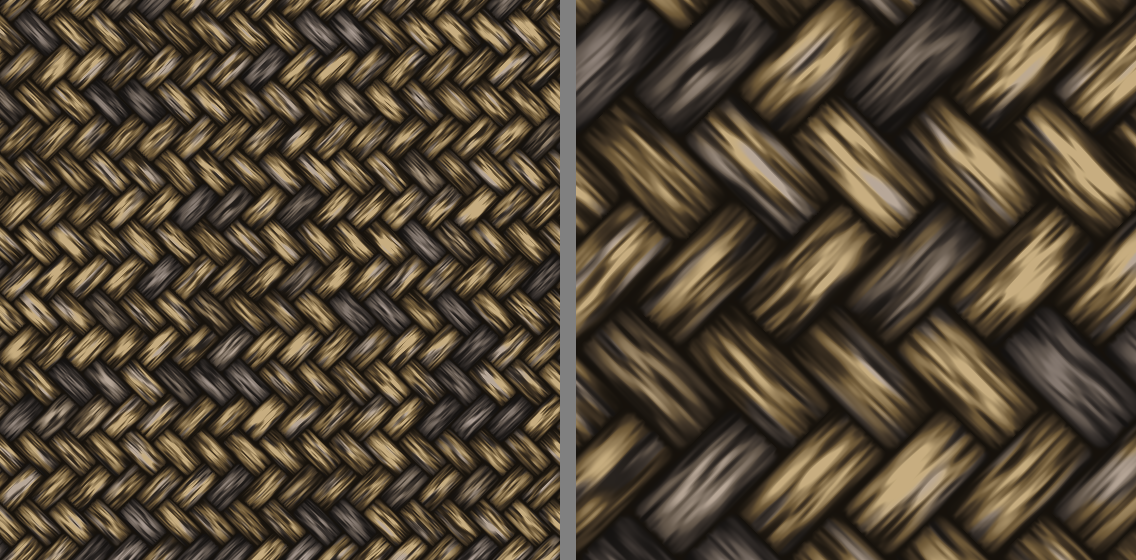
Left, the full canvas; right, a detail of the centre.
A Shadertoy shader for this texture:

```glsl
// Woven cane in a herringbone: rows of 2:1 strands leaning alternately left and right.
// The canvas is turned by 45 degrees into unit cells; each pair of cells is one strand,
// shaded as a dome and streaked with stretched noise along its fibres.

#define STRANDS 16.0               // strands across, and rows down
#define SHIFT vec2(0.68, -1.32)    // weave position, in strands
#define HALF_SIZE vec2(0.98, 0.47) // strand half length and half width, in cells
#define CORNER 0.14                // corner radius of a strand
#define EDGE_SOFT 0.05             // softness of the strand outline
#define FIBRES 9.0                 // coarse fibres across a strand
#define WEATHERED 0.24             // share of grey, worn strands

const vec3 GAP   = vec3(0.085, 0.068, 0.045);
const vec3 BROWN = vec3(0.25, 0.20, 0.14);
const vec3 CANE  = vec3(0.44, 0.355, 0.22);
const vec3 STRAW = vec3(0.58, 0.49, 0.34);
const vec3 PALE  = vec3(0.78, 0.68, 0.50);
const vec3 GREY  = vec3(0.97, 0.92, 0.98);

float hash(vec2 p) {
    return fract(sin(dot(p, vec2(127.1, 311.7))) * 43758.5453);
}

float noise(vec2 p) {
    vec2 i = floor(p), f = fract(p);
    f = f * f * (3.0 - 2.0 * f);
    return mix(mix(hash(i), hash(i + vec2(1, 0)), f.x),
               mix(hash(i + vec2(0, 1)), hash(i + vec2(1, 1)), f.x), f.y);
}

float roundBox(vec2 p, vec2 halfSize, float radius) {
    vec2 q = abs(p) - halfSize + radius;
    return length(max(q, 0.0)) + min(max(q.x, q.y), 0.0) - radius;
}

// Colour of the cane from deep shade (0) to full light (1)
vec3 caneRamp(float t) {
    vec3 c = mix(GAP, BROWN, smoothstep(0.0, 0.30, t));
    c = mix(c, CANE, smoothstep(0.25, 0.52, t));
    c = mix(c, STRAW, smoothstep(0.48, 0.72, t));
    return mix(c, PALE, smoothstep(0.68, 0.98, t));
}

// Position along (-1..1) and across (-0.5..0.5) the strand; also gives its centre
vec2 strandCoords(vec2 p, out vec2 centre) {
    vec2 cell = floor(p);
    float k = mod(cell.x - cell.y, 4.0);
    bool falling = k < 2.0;
    centre = cell + (falling ? vec2(1.0 - k, 0.5) : vec2(0.5, k - 2.0));
    vec2 d = p - centre;
    return falling ? d : d.yx;
}

void mainImage(out vec4 fragColor, in vec2 fragCoord) {
    // Weave
    vec2 g = fragCoord / iResolution.y * STRANDS + SHIFT;
    vec2 centre;
    vec2 s = strandCoords(vec2(g.x - g.y, g.x + g.y), centre);
    float shadeRand = hash(centre);
    float wearRand = hash(centre + 17.3);
    vec2 seed = 60.0 * vec2(hash(centre + 5.1), hash(centre + 9.7));

    // Fibres, slightly wavy and fanned
    float fan = s.y * (1.0 + 0.12 * s.x * (shadeRand - 0.5))
              + 0.05 * (noise(vec2(s.x * 1.5, 0.0) + seed) - 0.5);
    float coarse = noise(vec2(s.x * 1.3, fan * FIBRES) + seed);
    float fine = noise(vec2(s.x * 2.2, fan * FIBRES * 2.1) + seed.yx);
    float fibre = smoothstep(0.15, 0.85, 0.58 * coarse + 0.42 * fine);

    // Rounded body, dark where it tucks under its neighbours
    float across = 1.0 - pow(min(2.0 * abs(s.y), 1.0), 3.0);
    float along = 1.0 - 0.80 * pow(abs(s.x), 2.2);
    float worn = smoothstep(1.0 - WEATHERED, 1.0 - 0.5 * WEATHERED, wearRand);
    float tone = across * along * (0.17 + 1.02 * fibre);
    tone *= mix(0.82, 1.22, shadeRand) * mix(1.0, 0.68, worn);

    // Grey wear over whole strands and in streaks
    vec3 col = caneRamp(clamp(tone, 0.0, 1.0));
    float streak = smoothstep(0.58, 0.82, noise(vec2(s.x * 0.9, fan * 6.0) + seed + 31.0));
    vec3 grey = dot(col, vec3(0.3, 0.59, 0.11)) * GREY;
    col = mix(col, grey, max(0.65 * worn, 0.55 * streak));

    // Ragged outline against the dark gaps
    float ragged = 0.07 * (fine - 0.5) * smoothstep(0.6, 1.0, abs(s.x));
    float edge = roundBox(s, HALF_SIZE, CORNER) + ragged;
    float soft = max(EDGE_SOFT, 1.5 * STRANDS / iResolution.y);
    col = mix(col, GAP, smoothstep(-soft, soft, edge));
    fragColor = vec4(col, 1.0);
}
```
